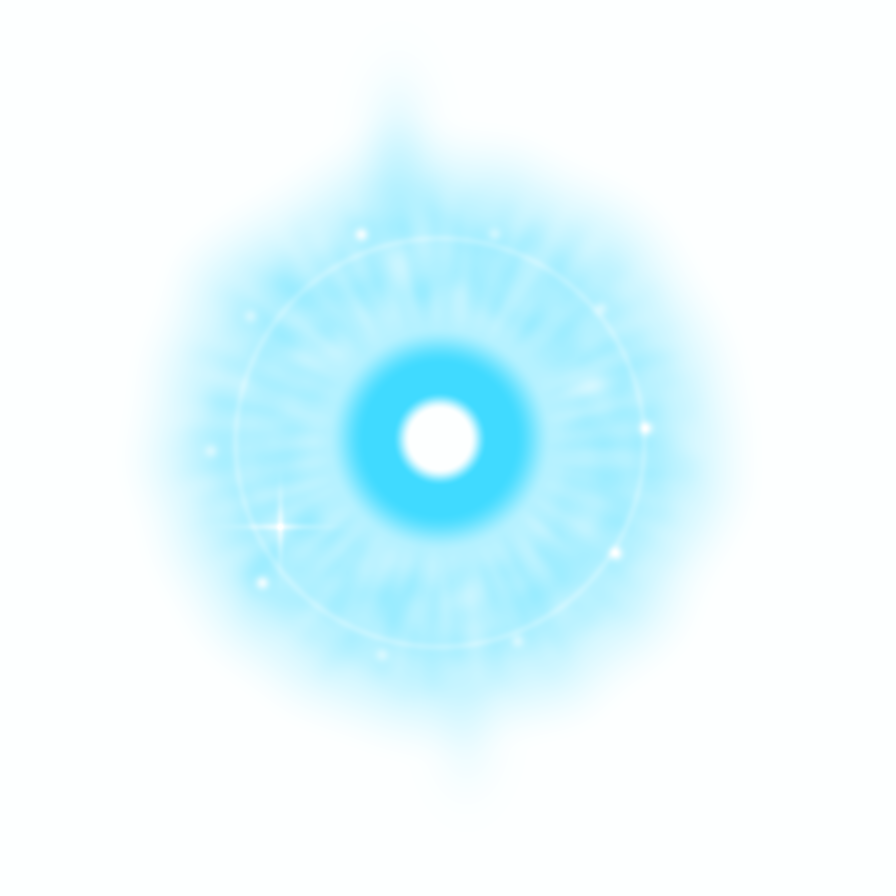
A Shadertoy shader for this background:

```glsl
#define CENTER vec2(0.491, 0.510)
#define PAPER vec3(0.992, 1.0, 1.0)
#define AZURE vec3(0.25, 0.855, 1.0)
#define CORE_RADIUS 0.043
#define DISC_RADIUS 0.105
#define HALO_RADIUS 0.288
#define HALO_STRENGTH 0.43
#define RING_RADIUS 0.228
#define SPARK_COUNT 10
#define RAY_STRENGTH 0.20

const float TAU = 6.2831853;

vec2 gradientAt(vec2 cell) {
    float h = fract(sin(dot(cell, vec2(127.1, 311.7))) * 4375.85);
    return vec2(cos(TAU * h), sin(TAU * h));
}

float gradientNoise(vec2 p) {
    vec2 i = floor(p), f = fract(p);
    vec2 u = f * f * f * (f * (f * 6.0 - 15.0) + 10.0);
    vec2 e = vec2(0.0, 1.0);
    float low = mix(dot(gradientAt(i), f), dot(gradientAt(i + e.yx), f - e.yx), u.x);
    float high = mix(dot(gradientAt(i + e), f - e), dot(gradientAt(i + e.yy), f - e.yy), u.x);
    return mix(low, high, u.y);
}

// Soft elliptical spot
float blob(vec2 offset, vec2 size) {
    vec2 q = offset / size;
    return exp(-dot(q, q));
}

vec2 polar(float degrees, float radius) {
    float a = radians(degrees);
    return radius * vec2(cos(a), sin(a));
}

// Wide glow with a wavering rim and two plumes
float haloTint(vec2 p, vec2 dir, float r) {
    float rim = r + 0.018 * gradientNoise(dir * 3.0 + 4.0);
    float tint = HALO_STRENGTH * (1.0 - smoothstep(HALO_RADIUS - 0.078, HALO_RADIUS + 0.078, rim));
    tint += 0.15 * blob(p - vec2(-0.047, 0.325), vec2(0.036, 0.070));
    tint += 0.09 * blob(p - vec2(0.030, -0.325), vec2(0.036, 0.060));
    return tint;
}

// Radial streaks and fine mottling inside the halo
float rayTint(vec2 p, vec2 dir, float r) {
    float band = smoothstep(0.11, 0.17, r) * (1.0 - smoothstep(0.21, 0.32, r));
    float streaks = gradientNoise(dir * (7.0 + 9.0 * r));
    float mottle = gradientNoise(p * 26.0 + 7.0);
    return band * RAY_STRENGTH * (0.7 * streaks + 0.6 * mottle);
}

// Small sparks around the ring, each with a darker surround
float sparkTint(vec2 p) {
    float tint = 0.0;
    for (int i = 0; i < SPARK_COUNT; i++) {
        float angle = 3.0 + 360.0 * float(i) / float(SPARK_COUNT);
        float orbit = 0.243 - 0.013 * cos(radians(angle - 15.0));
        float strength = 0.65 + 0.35 * cos(float(i) * 2.1);
        vec2 q = p - polar(angle, orbit);
        tint += strength * (0.10 * blob(q, vec2(0.020)) - 0.38 * blob(q, vec2(0.0075)));
    }
    return tint;
}

// Pale clouds and a four-pointed star
float paleLight(vec2 p) {
    float light = 0.15 * blob(p - polar(101.0, 0.205), vec2(0.022));
    for (int i = 0; i < 3; i++) {
        light += 0.15 * blob(p - polar(20.0 + 129.0 * float(i), 0.180), vec2(0.021, 0.016));
    }
    vec2 q = p - vec2(-0.178, -0.098);
    light += 0.20 * blob(q, vec2(0.042, 0.004));
    light += 0.20 * blob(q, vec2(0.004, 0.036));
    return light + 0.12 * blob(q, vec2(0.016));
}

void mainImage(out vec4 fragColor, in vec2 fragCoord) {
    float side = min(iResolution.x, iResolution.y);
    vec2 p = (fragCoord - 0.5 * iResolution.xy) / side + 0.5 - CENTER;
    float r = length(p);
    vec2 dir = p / max(r, 1e-4);

    float tint = haloTint(p, dir, r) + rayTint(p, dir, r) + sparkTint(p) - paleLight(p);

    // Thin ring and the paler gap around the disc
    float ringOffset = (length(p + vec2(0.0, 0.004)) - RING_RADIUS) / 0.0045;
    tint -= 0.09 * exp(-ringOffset * ringOffset);
    float gapOffset = (r - 0.135) / 0.025;
    tint -= 0.06 * exp(-gapOffset * gapOffset);

    // Saturated disc with a white core
    tint = mix(1.0, tint, smoothstep(DISC_RADIUS - 0.022, DISC_RADIUS + 0.020, r));
    tint *= smoothstep(CORE_RADIUS - 0.010, CORE_RADIUS + 0.010, r);

    fragColor = vec4(mix(PAPER, AZURE, clamp(tint, 0.0, 1.0)), 1.0);
}
```
